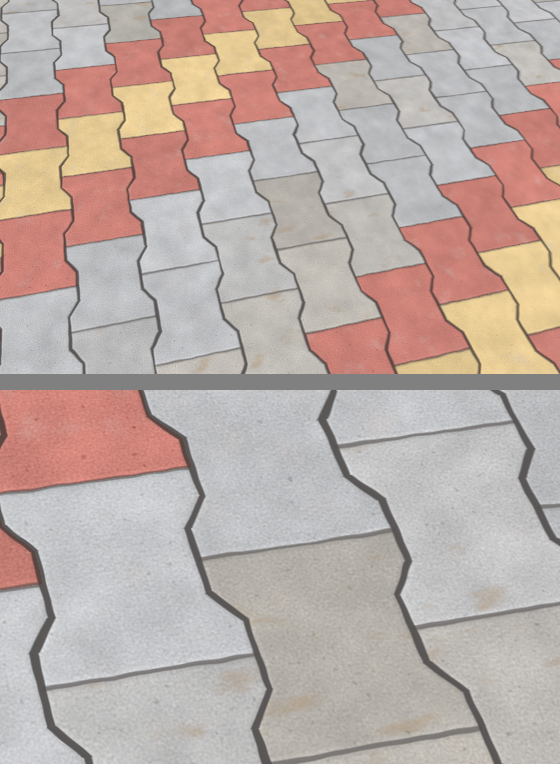
Top: the whole. Bottom: its middle third, enlarged.
Give the GLSL for this texture, as a WebGL 2 fragment shader.

```glsl
#version 300 es
precision highp float;
// Interlocking dog-bone pavers seen in perspective, with diagonal red-yellow-red bands on grey.
// A projective map takes the view to ground units (one column wide, one paver long);
// neighbouring columns slip by half a paver, so waists and heads interlock.
uniform vec2 u_resolution;
out vec4 fragColor;

const float FLARE = 0.07;    // how far heads bulge and waists pinch
const float LENGTH = 1.3;    // paver length relative to column width

vec2 hash2(vec2 p) {
  p = vec2(dot(p, vec2(127.1, 311.7)), dot(p, vec2(269.5, 183.3)));
  return fract(sin(p) * 43758.5);
}

float gradientNoise(vec2 p) {
  vec2 i = floor(p), f = fract(p);
  vec2 s = f * f * f * (f * (f * 6.0 - 15.0) + 10.0);
  float corner[4];
  for (int k = 0; k < 4; k++) {
    vec2 o = vec2(k & 1, k >> 1);
    corner[k] = dot(hash2(i + o) * 2.0 - 1.0, f - o);
  }
  return mix(mix(corner[0], corner[1], s.x), mix(corner[2], corner[3], s.x), s.y);
}

float fbm(vec2 p) {
  float sum = 0.0, amp = 0.6;
  for (int i = 0; i < 4; i++) {
    sum += amp * gradientNoise(p);
    p = mat2(1.6, 1.2, -1.2, 1.6) * p + 7.3;
    amp *= 0.55;
  }
  return sum;
}

// Trapezoid wave along a column: -1 at the waist, +1 at the heads
float profile(float along) {
  return clamp((abs(along - round(along)) - 0.25) / 0.08, -1.0, 1.0);
}

vec2 viewToGround(vec2 p) {
  mat3 groundToView = mat3(0.1811, -0.0771, 0.07,
                          -0.0053, 0.1266, -0.094,
                           0.0879, 0.4844, 1.0);
  vec3 h = inverse(groundToView) * vec3(p, 1.0);
  vec2 g = h.xy / h.z;
  return vec2(g.x, g.y - 0.5 * g.x);
}

vec3 paverColour(float band) {
  vec3 grey = vec3(0.755, 0.76, 0.77);
  vec3 red = vec3(0.80, 0.51, 0.47);
  vec3 yellow = vec3(0.89, 0.785, 0.575);
  float m = mod(band, 6.0);
  if (m < 0.5) return yellow;
  return (m < 1.5 || m > 4.5) ? red : grey;
}

void main() {
  vec2 view = vec2(gl_FragCoord.x, u_resolution.y - gl_FragCoord.y) / u_resolution.y;
  vec2 ground = viewToGround(view);
  vec2 pixel = fwidth(ground);
  vec2 stone = ground * vec2(1.0, LENGTH);

  // Slightly irregular outlines
  ground += 0.012 * vec2(gradientNoise(stone * 7.0), gradientNoise(stone * 7.0 + 31.0));

  // Which paver: first the column, corrected for its flared side, then the band along it
  float column = round(ground.x);
  float side = ground.x - column;
  if (abs(side) > 0.5 + FLARE * profile(ground.y + 0.5 * column)) column += sign(side);
  float along = ground.y + 0.5 * column;
  float band = round(along);
  vec2 local = vec2(ground.x - column, along - band);
  vec2 id = vec2(column, band);
  vec2 seed = hash2(id + 3.7);

  // Distances to the flanks and to the ends
  float wave = profile(along);
  float slant = abs(wave) < 1.0 ? 0.8 : 1.0;
  float flank = (0.5 + FLARE * wave - abs(local.x)) * slant;
  float end = (0.5 - abs(local.y)) * LENGTH;

  // Face: tone per paver, mottling, pale rubbed patches and fine grain
  vec3 base = paverColour(band);
  bool isGrey = base.b > 0.7;
  float mottle = fbm(stone * 2.6 + seed * 20.0);
  vec3 face = base * (1.0 + (seed.x - 0.5) * 0.09 + mottle * 0.16);
  face = mix(face, vec3(0.80, 0.76, 0.74), 0.3 * smoothstep(0.05, 0.5, fbm(stone * 3.5 + 50.0)));
  float grainFade = 1.0 - smoothstep(0.008, 0.035, max(pixel.x, pixel.y));
  face += 0.09 * grainFade * gradientNoise(stone * 55.0);
  face -= 0.10 * grainFade * smoothstep(0.3, 0.6, gradientNoise(stone * 24.0));

  // Some grey pavers are sandy, a few are dull and stained
  if (isGrey) {
    face = mix(face, face * vec3(1.0, 0.97, 0.92), smoothstep(0.5, 0.9, seed.y));
    face *= 1.0 - 0.10 * smoothstep(0.82, 0.95, seed.x);
    float stain = smoothstep(0.12, 0.42, fbm(stone * vec2(2.0, 4.0) + seed * 9.0));
    face = mix(face, vec3(0.68, 0.58, 0.46), 0.45 * stain * step(0.6, seed.y));
  }

  // Bevels: lit near end, shaded right flank
  float endBevel = 1.0 - smoothstep(0.015, 0.05, end);
  float flankBevel = 1.0 - smoothstep(0.015, 0.05, flank);
  face *= 1.0 + 0.06 * endBevel * sign(local.y);
  face *= 1.0 - 0.07 * flankBevel * sign(local.x);

  // Joints: dark along the flanks, thinner and dustier across the ends
  float wear = 1.0 + 0.9 * gradientNoise(stone * 2.3 + 12.0);
  vec3 jointColour = mix(vec3(0.36, 0.33, 0.32), base * 0.5, 0.5);
  float flankJoint = 1.0 - smoothstep(-pixel.x, pixel.x, flank - 0.019 * wear);
  float endJoint = 1.0 - smoothstep(-pixel.y, pixel.y, end / LENGTH - 0.010 * wear);
  vec3 colour = mix(face, jointColour * 1.2, 0.85 * endJoint);
  colour = mix(colour, jointColour * 0.9, 0.95 * flankJoint);

  fragColor = vec4(clamp(colour, 0.0, 1.0), 1.0);
}
```
